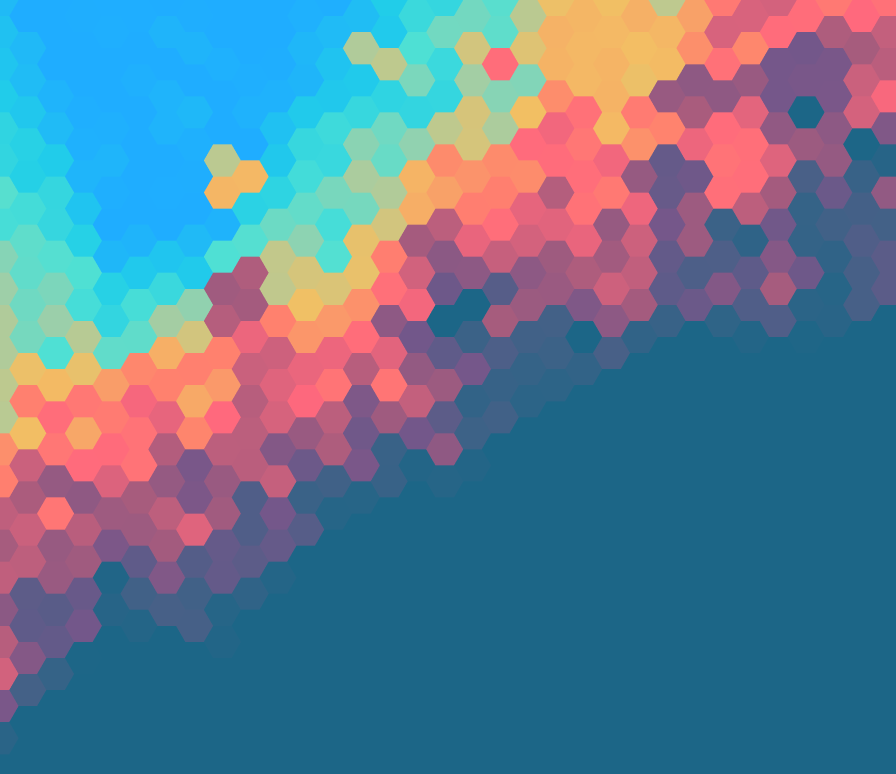
A Shadertoy shader for this background:

```glsl
#define CELL_RADIUS 0.02394
#define SPAN 1.16
#define CELL_SCATTER 2.1
#define CLUSTER_SCATTER 1.8
#define CLUSTER_SCALE 16.0
#define CALM_SCATTER 0.14
#define FADE_DEPTH 0.055
#define SHADE_JITTER 0.35
#define SAMPLES 3

// Colour ramp from sky blue through warm tones to deep teal
const vec3 RAMP[11] = vec3[11](
    vec3(0.12, 0.68, 1.00), vec3(0.13, 0.81, 0.91), vec3(0.31, 0.88, 0.83),
    vec3(0.62, 0.81, 0.66), vec3(0.95, 0.75, 0.39), vec3(1.00, 0.51, 0.43),
    vec3(1.00, 0.41, 0.49), vec3(0.66, 0.36, 0.49), vec3(0.46, 0.34, 0.54),
    vec3(0.26, 0.38, 0.53), vec3(0.11, 0.40, 0.53));

// Depths across the width where blue ends, sand, coral and teal begin
const vec4 FRONTS[9] = vec4[9](
    vec4(-0.09, 0.468, 0.559, 0.914), vec4(0.325, 0.468, 0.521, 0.755),
    vec4(0.28, 0.378, 0.438, 0.785), vec4(0.0, 0.34, 0.43, 0.612),
    vec4(-0.196, 0.128, 0.227, 0.574), vec4(-0.27, 0.045, 0.151, 0.468),
    vec4(-0.39, -0.045, 0.09, 0.378), vec4(-0.6, -0.3, -0.09, 0.39),
    vec4(-0.8, -0.45, -0.33, 0.355));

// Local patches: centre, radius, ramp level
const vec4 PATCHES[12] = vec4[12](
    vec4(0.778, 0.05, 0.1, 4.1), vec4(1.04, 0.105, 0.06, 8.0),
    vec4(1.05, 0.148, 0.03, 10.0), vec4(1.13, 0.19, 0.03, 10.0),
    vec4(0.95, 0.205, 0.055, 5.7), vec4(0.87, 0.23, 0.045, 8.2),
    vec4(0.877, 0.122, 0.035, 7.5), vec4(0.295, 0.24, 0.04, 4.0),
    vec4(0.482, 0.072, 0.03, 3.3), vec4(0.645, 0.083, 0.025, 6.0),
    vec4(0.593, 0.41, 0.035, 10.0), vec4(0.31, 0.39, 0.05, 7.0));

float hash(vec2 p) {
    return fract(sin(dot(p, vec2(127.1, 311.7))) * 43758.5453);
}

float valueNoise(vec2 p) {
    vec2 i = floor(p), f = fract(p);
    f = f * f * (3.0 - 2.0 * f);
    return mix(mix(hash(i), hash(i + vec2(1, 0)), f.x),
               mix(hash(i + vec2(0, 1)), hash(i + 1.0), f.x), f.y);
}

// Nearest centre of two interleaved grids gives flat-topped hexagons
vec2 hexCentre(vec2 p, out vec2 id) {
    vec2 pitch = CELL_RADIUS * vec2(3.0, sqrt(3.0));
    vec2 a = floor(p / pitch + 0.5);
    vec2 b = floor(p / pitch) + 0.5;
    vec2 da = p - a * pitch, db = p - b * pitch;
    id = dot(da, da) < dot(db, db) ? a : b;
    return id * pitch;
}

vec4 frontsAt(float x) {
    float k = clamp(x / SPAN, 0.0, 1.0) * 8.0;
    int i = min(int(k), 7);
    return mix(FRONTS[i], FRONTS[i + 1], k - float(i));
}

float rise(float from, float to, float x) {
    return clamp((x - from) / (to - from), 0.0, 1.0);
}

vec3 rampColor(float level) {
    level = clamp(level, 0.0, 10.0);
    int i = min(int(level), 9);
    return mix(RAMP[i], RAMP[i + 1], level - float(i));
}

vec3 cellColor(vec2 p) {
    vec2 id;
    vec2 c = hexCentre(p, id);
    vec4 front = frontsAt(c.x);
    float level = 3.0 * rise(front.x, front.y, c.y)
                + 2.0 * rise(front.y, front.z, c.y)
                + 3.5 * rise(front.z, front.w, c.y)
                + 1.5 * rise(front.w, front.w + FADE_DEPTH, c.y);

    // Scatter is strongest between the warm front and the teal front
    float warmth = smoothstep(front.x, front.y, c.y);
    float fade = 1.0 - smoothstep(front.w, front.w + FADE_DEPTH, c.y);
    float scatter = CELL_SCATTER * (hash(id * 2.0) - 0.5)
                  + CLUSTER_SCATTER * (valueNoise(c * CLUSTER_SCALE) - 0.5);
    level += scatter * mix(CALM_SCATTER, 1.0, warmth * warmth) * fade;

    for (int i = 0; i < 12; i++) {
        vec4 patchSpot = PATCHES[i];
        float d = distance(c, patchSpot.xy) / patchSpot.z;
        level = mix(level, patchSpot.w, 1.0 - smoothstep(0.75, 1.1, d));
    }
    level += SHADE_JITTER * (hash(id * 2.0 + 37.0) - 0.5) * fade;
    return rampColor(level);
}

void mainImage(out vec4 fragColor, in vec2 fragCoord) {
    // Averaged sub-samples smooth the cell edges
    vec3 color = vec3(0.0);
    for (int i = 0; i < SAMPLES * SAMPLES; i++) {
        vec2 offset = (vec2(i % SAMPLES, i / SAMPLES) + 0.5) / float(SAMPLES) - 0.5;
        vec2 uv = (fragCoord + offset) / iResolution.y;
        color += cellColor(vec2(uv.x, 1.0 - uv.y));
    }
    fragColor = vec4(color / float(SAMPLES * SAMPLES), 1.0);
}
```
